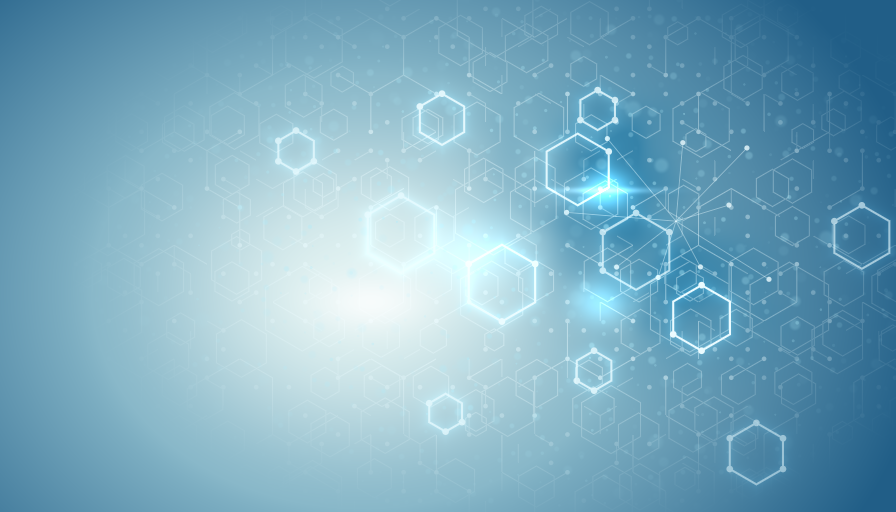
This background is drawn by a Shadertoy shader. Its source:

```glsl
const vec3 PALE = vec3(0.87, 0.94, 0.94);
const vec3 MIST = vec3(0.52, 0.71, 0.78);
const vec3 DEEP = vec3(0.13, 0.37, 0.53);
const vec3 POOL = vec3(0.17, 0.49, 0.65);
const vec3 CYAN = vec3(0.45, 0.86, 0.96);
const vec3 LINE = vec3(0.92, 0.985, 1.0);
const vec2 LIGHT_CENTER = vec2(0.71, 0.43);
const vec2 FLARE_CENTER = vec2(0.726, 0.41);
const vec2 NET_CENTER = vec2(1.04, 0.53);
const vec2 NET_SIZE = vec2(0.95, 0.60);
const vec2 LATTICE_ANCHOR = vec2(0.982, 0.447);
const vec2 HUB = vec2(1.322, 0.568);
const float LATTICE_SCALE = 0.128;
const float BOLD_WIDTH = 0.0020;
const float FINE_WIDTH = 0.0010;
const float SECTOR = 1.0471976;
const float ROOT3 = 1.7320508;
const int HEX_COUNT = 12;
// Bold hexagons: center, circumradius, strength
const vec4 HEXES[HEX_COUNT] = vec4[HEX_COUNT](
    vec4(0.982, 0.447, 0.075, 1.0), vec4(1.130, 0.669, 0.070, 0.9),
    vec4(0.785, 0.543, 0.075, 0.7), vec4(1.372, 0.379, 0.064, 1.0),
    vec4(0.865, 0.767, 0.050, 0.9), vec4(0.580, 0.705, 0.040, 0.7),
    vec4(1.685, 0.537, 0.062, 0.6), vec4(1.162, 0.276, 0.039, 0.8),
    vec4(1.244, 0.509, 0.075, 0.7), vec4(1.169, 0.785, 0.039, 0.8),
    vec4(0.872, 0.194, 0.037, 0.7), vec4(1.479, 0.114, 0.060, 0.5));

float hash(vec2 p) {
    vec3 q = fract(p.xyx * 0.1031);
    q += dot(q, q.yzx + 33.33);
    return fract((q.x + q.y) * q.z);
}

vec2 direction(float a) { return vec2(cos(a), sin(a)); }

float gradientNoise(vec2 p) {
    vec2 i = floor(p), f = p - i, u = f * f * (3.0 - 2.0 * f);
    vec4 g;
    for (int k = 0; k < 4; k++) {
        vec2 corner = vec2(k & 1, k >> 1);
        g[k] = dot(direction(6.2832 * hash(i + corner)), f - corner);
    }
    return mix(mix(g.x, g.y, u.x), mix(g.z, g.w, u.x), u.y);
}

// Antialiased coverage of a shape of half width w
float stroke(float d, float w) {
    return clamp((w - d) * iResolution.y + 0.5, 0.0, 1.0);
}

float hexDistance(vec2 p, float r) {
    p = abs(p);
    return max(p.x, 0.5 * p.x + 0.5 * ROOT3 * p.y) - 0.5 * ROOT3 * r;
}

float segmentDistance(vec2 p, vec2 b) {
    return length(p - b * clamp(dot(p, b) / dot(b, b), 0.0, 1.0));
}

float spot(vec2 p, vec2 center, vec2 size) {
    vec2 q = (p - center) / size;
    return exp(-dot(q, q));
}

// Honeycomb with randomly missing edges and nodes
float honeycomb(vec2 p, float scale, float density) {
    vec2 q = (p - LATTICE_ANCHOR) / scale, s = vec2(1.0, ROOT3);
    vec2 a = round(q / s) * s, b = (round(q / s - 0.5) + 0.5) * s;
    vec2 center = length(q - a) < length(q - b) ? a : b;
    vec2 local = q - center;
    float angle = atan(local.y, local.x) / SECTOR;
    vec2 edge = center + 0.5 * direction(round(angle) * SECTOR);
    vec2 node = center + direction((floor(angle) + 0.5) * SECTOR) / ROOT3;
    float edgeOn = step(hash(round(edge * vec2(4.0, 4.0 / ROOT3)) + 91.0), density);
    float nodeHash = hash(round(node * vec2(2.0, 6.0 / ROOT3)) + 37.0);
    float line = stroke(abs(hexDistance(local, 1.0 / ROOT3)) * scale, FINE_WIDTH) * edgeOn;
    float dotMark = stroke(length(q - node) * scale, 0.0045) * step(nodeHash, 0.35);
    return max(line * 0.6, dotMark * 0.8);
}

// One hexagon or soft disc per square cell
float scatterHexes(vec2 p, float cell, float seed) {
    vec2 id = floor(p / cell), f = p / cell - id;
    float r = 0.2 + 0.27 * hash(id + seed);
    vec2 jitter = vec2(hash(id + seed + 7.0), hash(id + seed + 19.0)) - 0.5;
    float d = abs(hexDistance(f - 0.5 - jitter * (0.96 - 2.0 * r), r)) * cell;
    return stroke(d, FINE_WIDTH) * step(hash(id + seed + 43.0), 0.5);
}

float scatterDiscs(vec2 p, float cell, float seed) {
    vec2 id = floor(p / cell), f = p / cell - id;
    float r = 0.04 + 0.08 * hash(id + seed);
    vec2 center = 0.2 + 0.6 * vec2(hash(id + seed + 11.0), hash(id + seed + 29.0));
    float d = length(f - center);
    return smoothstep(r * 1.4, r * 0.6, d) * hash(id + seed + 53.0);
}

void mainImage(out vec4 fragColor, in vec2 fragCoord) {
    vec2 p = fragCoord / iResolution.y;
    p.x += 0.5 * (1.7534 - iResolution.x / iResolution.y);

    // Background light and blue pools
    float d = length((p - LIGHT_CENTER) * vec2(1.0, 1.25));
    vec3 color = mix(PALE, MIST, smoothstep(0.0, 1.0, (d - 0.06) / 0.54));
    color = mix(color, DEEP, clamp((d - 0.53) / 0.58, 0.0, 1.0));
    float cloud = 0.8 + 0.7 * gradientNoise(p * 7.0) + 0.35 * gradientNoise(p * 15.0);
    float pool = spot(p, vec2(1.19, 0.66), vec2(0.17, 0.15))
               + 0.8 * spot(p, vec2(1.33, 0.42), vec2(0.17, 0.13));
    color = mix(color, POOL, clamp(pool * cloud, 0.0, 0.85));

    // Fine network and discs
    float net = smoothstep(1.0, 0.35, length((p - NET_CENTER) / NET_SIZE));
    float ink = honeycomb(p, LATTICE_SCALE, 0.42) * 0.75;
    ink = max(ink, honeycomb(p, LATTICE_SCALE * 0.5, 0.16) * 0.5);
    float discs = 0.0;
    for (int i = 0; i < 3; i++) {
        float k = float(i);
        ink = max(ink, scatterHexes(p + 0.037 * k, 0.10 + 0.045 * k, 17.0 * k) * 0.38);
        discs += scatterDiscs(p + 0.021 * k, 0.045 + 0.04 * k, 61.0 * k) * (0.42 - 0.09 * k);
    }
    color = mix(color, LINE, clamp(ink * net, 0.0, 1.0));
    color = mix(color, mix(CYAN, LINE, 0.5), min(discs * net, 0.8));

    // Rays joining the hub to outer nodes
    for (int i = 0; i < 9; i++) {
        float k = float(i);
        vec2 end = direction(k * 0.698 + 0.4 * hash(vec2(k, 3.0))) * (0.09 + 0.13 * hash(vec2(k, 8.0)));
        float ray = stroke(segmentDistance(p - HUB, end), FINE_WIDTH * 0.8) * 0.45;
        color = mix(color, LINE, max(ray, 0.8 * stroke(length(p - HUB - end), 0.005)));
    }

    // Bold hexagons with nodes and halo
    for (int i = 0; i < HEX_COUNT; i++) {
        vec4 h = HEXES[i];
        vec2 q = p - h.xy;
        float k = floor(atan(q.y, q.x) / SECTOR);
        float edge = abs(hexDistance(q, h.z));
        float node = length(q - h.z * direction((k + 0.5) * SECTOR));
        float nodeOn = step(hash(vec2(k + 5.0, i)), 0.6);
        color += CYAN * 0.13 * h.w * exp(-edge * 85.0);
        color = mix(color, LINE, h.w * max(stroke(edge, BOLD_WIDTH), nodeOn * stroke(node, 0.0065)));
    }

    // Glows and flare
    color += CYAN * 0.55 * spot(p, vec2(1.187, 0.628), vec2(0.045, 0.035));
    color += CYAN * 0.30 * spot(p, vec2(1.176, 0.410), vec2(0.05, 0.04));
    color += CYAN * 0.15 * spot(p, vec2(0.94, 0.51), vec2(0.09, 0.07));
    color += 0.30 * LINE * spot(p, vec2(1.187, 0.628), vec2(0.09, 0.006));
    color = mix(color, vec3(1.0), 0.75 * spot(p, FLARE_CENTER, vec2(0.11, 0.055)));
    fragColor = vec4(clamp(color, 0.0, 1.0), 1.0);
}
```
